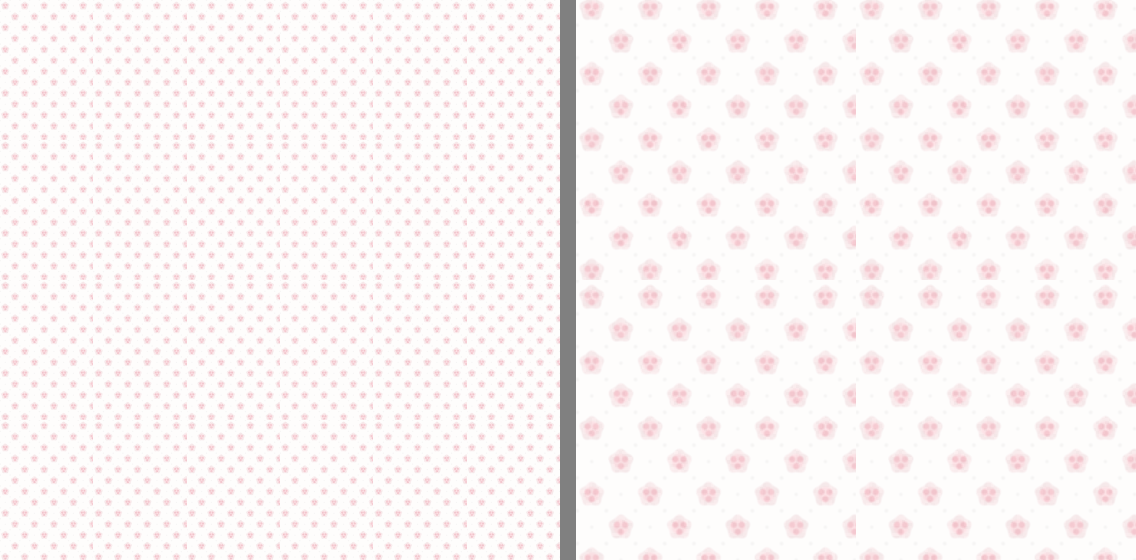
Left: the whole. Right: its middle third, enlarged.
This pattern is drawn by a WebGL 1 fragment shader. Its source:

```glsl
precision highp float;
// Pale pink blossoms in staggered rows with faint dots, on cropped tiles six across and four down.

uniform vec2 u_resolution;

float hash(vec2 p) {
  return fract(sin(dot(p, vec2(41.3, 289.1))) * 4375.5);
}

// Soft coverage of a signed distance
float cover(float dist, float soft) {
  return 1.0 - smoothstep(-soft, soft, dist);
}

// Five-petal outline, y pointing down
float blossom(vec2 p) {
  float angle = atan(p.x, -p.y);
  return length(p) - 5.3 - 0.45 * cos(5.0 * angle);
}

// Three deeper spots around the heart of the blossom
float spots(vec2 p) {
  float dist = 100.0;
  for (int i = 0; i < 3; i++) {
    float angle = 1.571 + 2.094 * float(i);
    vec2 center = 2.1 * vec2(cos(angle), sin(angle));
    dist = min(dist, length(p - center) - 1.35);
  }
  return dist;
}

void main() {
  // The canvas is 768 units wide and measured from the top
  vec2 p = gl_FragCoord.xy / u_resolution * 768.0;
  p.y = 768.0 - p.y;
  float soft = max(0.7, 768.0 / u_resolution.x * 0.7);

  // Rows and columns restart in each tile, so edge blossoms are cut off
  vec2 local = mod(p, vec2(128.0, 192.0));
  float row = floor((local.y - 0.5) / 15.0);
  float startX = 7.2 + 13.35 * mod(row, 2.0);
  float column = floor((local.x - startX) / 26.7 + 0.5);
  vec2 q = local - vec2(startX + 26.7 * column, 8.0 + 15.0 * row);

  vec3 color = vec3(0.995, 0.992, 0.99);

  // Faint dots on the diagonals and midway between blossoms
  float diagonal = length(abs(q) - vec2(6.7, 7.5)) - 0.8;
  float midway = length(vec2(abs(q.x) - 13.35, q.y)) - 0.7;
  color = mix(color, vec3(0.94, 0.935, 0.93), 0.6 * cover(min(diagonal, midway), soft));

  // Blossom: pale petals, pink heart, deeper spots
  float tint = hash(vec2(column, row)) - 0.5;
  color = mix(color, vec3(0.972, 0.922, 0.926) + 0.01 * tint, cover(blossom(q), soft));
  color = mix(color, vec3(0.98, 0.875, 0.89), cover(length(q) - 3.4, soft * 1.3));
  float depth = 0.9 + 0.2 * tint;
  color = mix(color, vec3(0.95, 0.77, 0.80), depth * cover(spots(q), soft));

  // Slight warm mottling of the petals
  float grain = hash(floor(local / 1.5)) - 0.5;
  color += 0.025 * grain * cover(blossom(q), soft);

  gl_FragColor = vec4(color, 1.0);
}
```
